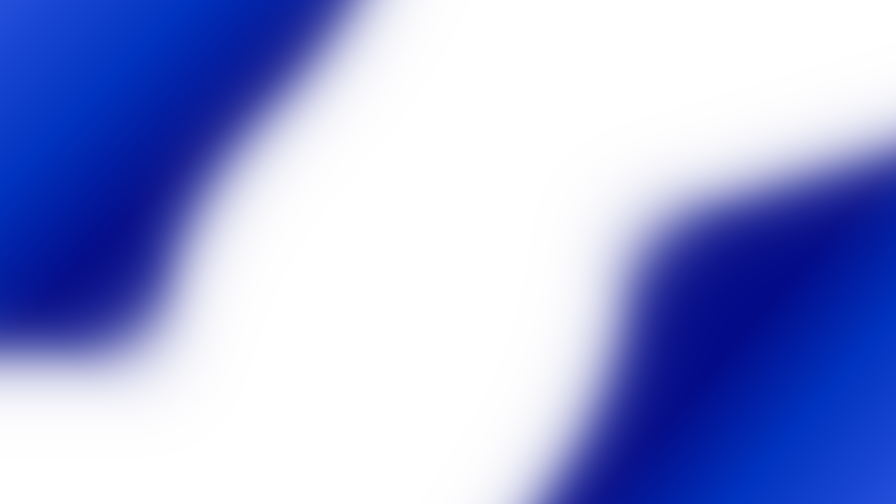
This background is drawn by a Shadertoy shader. Its source:

```glsl
// Two soft blue blobs in opposite corners of a white field.
// Each blob joins half-planes with smooth min and max, fades out along a
// blurred edge, and is filled with a three-stop gradient from its corner.

const vec2 CANVAS = vec2(16.0 / 9.0, 1.0);   // working space, height = 1

const vec3 WHITE  = vec3(1.0);
const vec3 BRIGHT = vec3(0.14, 0.31, 0.86);  // at the canvas corner
const vec3 ROYAL  = vec3(0.00, 0.20, 0.75);  // middle of the blob
const vec3 NAVY   = vec3(0.01, 0.04, 0.53);  // towards the edge

const float ROYAL_STOP = 0.38;               // gradient stops
const float NAVY_STOP  = 0.69;
const float EDGE_BLUR  = 0.033;              // softness of the outline

// Outline corners, ordered so that the outside lies on the left
const vec2 L0 = vec2(0.708, 1.000);
const vec2 L1 = vec2(0.644, 0.866);
const vec2 L2 = vec2(0.412, 0.664);
const vec2 L3 = vec2(0.289, 0.296);
const vec2 L4 = vec2(0.000, 0.296);

const vec2 R0 = vec2(1.072, 0.000);
const vec2 R1 = vec2(1.222, 0.241);
const vec2 R2 = vec2(1.262, 0.549);
const vec2 R3 = vec2(1.778, 0.704);

// Signed distance to the line a-b, positive on its left
float halfPlane(vec2 p, vec2 a, vec2 b) {
    vec2 dir = normalize(b - a);
    return dot(p - a, vec2(-dir.y, dir.x));
}

float smoothMin(float a, float b, float k) {
    float h = max(k - abs(a - b), 0.0) / k;
    return min(a, b) - 0.25 * k * h * h;
}

float smoothMax(float a, float b, float k) {
    return -smoothMin(-a, -b, k);
}

float leftBlob(vec2 p) {
    float waist = smoothMin(halfPlane(p, L1, L2), halfPlane(p, L2, L3), 0.10);
    float body = smoothMax(waist, halfPlane(p, L0, L1), 0.10);
    return smoothMax(body, halfPlane(p, L3, L4), 0.15);
}

float rightBlob(vec2 p) {
    float side = smoothMin(halfPlane(p, R0, R1), halfPlane(p, R1, R2), 0.08);
    return smoothMax(side, halfPlane(p, R2, R3), 0.16);
}

// Logistic falloff, close to a Gaussian blur of the outline
float coverage(float dist) {
    return 1.0 / (1.0 + exp(dist / EDGE_BLUR));
}

vec3 blobColor(float t) {
    vec3 inner = mix(BRIGHT, ROYAL, clamp(t / ROYAL_STOP, 0.0, 1.0));
    float outer = clamp((t - ROYAL_STOP) / (NAVY_STOP - ROYAL_STOP), 0.0, 1.0);
    return mix(inner, NAVY, outer);
}

void mainImage(out vec4 fragColor, in vec2 fragCoord) {
    vec2 p = fragCoord / iResolution.xy * CANVAS;

    // Diagonal gradients, measured from each blob's own corner
    float leftRamp  = p.x + CANVAS.y - p.y;
    float rightRamp = 1.15 * (CANVAS.x - p.x) + p.y;

    vec3 color = WHITE;
    color = mix(color, blobColor(leftRamp), coverage(leftBlob(p)));
    color = mix(color, blobColor(rightRamp), coverage(rightBlob(p)));

    fragColor = vec4(color, 1.0);
}
```
